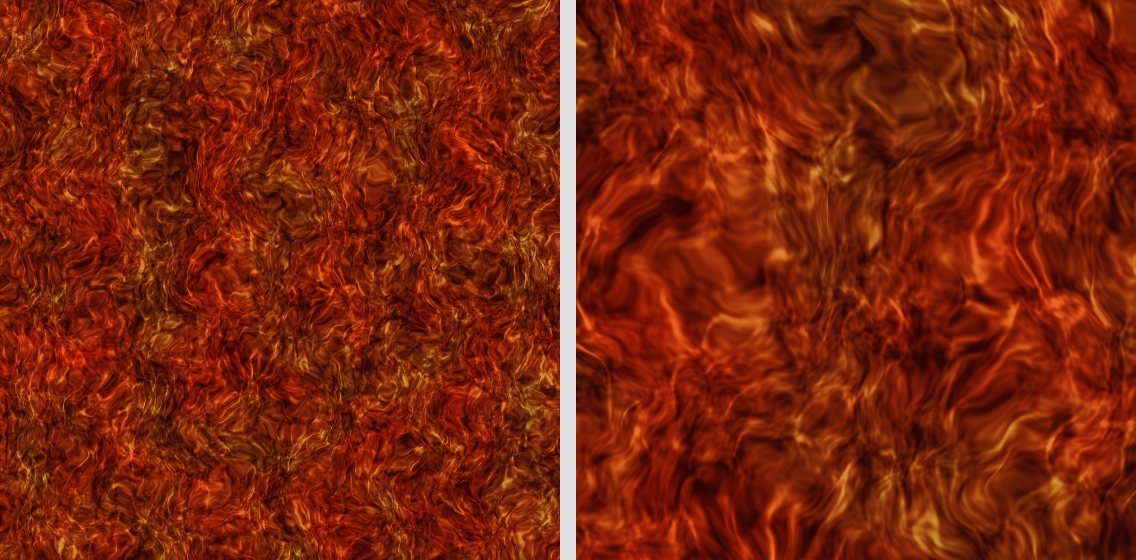
Left: the whole. Right: its middle third, enlarged.
Write a WebGL 1 fragment shader that draws this texture.

```glsl
precision highp float;
uniform vec2 u_resolution;

vec2 gradientAt(vec2 cell) {
  float angle = 6.2832 * fract(sin(dot(cell, vec2(127.1, 311.7))) * 43758.5);
  return vec2(cos(angle), sin(angle));
}

float gradientNoise(vec2 p) {
  vec2 i = floor(p);
  vec2 f = p - i;
  vec2 s = f * f * f * (f * (f * 6.0 - 15.0) + 10.0);
  float a = dot(gradientAt(i), f);
  float b = dot(gradientAt(i + vec2(1.0, 0.0)), f - vec2(1.0, 0.0));
  float c = dot(gradientAt(i + vec2(0.0, 1.0)), f - vec2(0.0, 1.0));
  float d = dot(gradientAt(i + 1.0), f - 1.0);
  return mix(mix(a, b, s.x), mix(c, d, s.x), s.y);
}

float layeredNoise(vec2 p) {
  float sum = 0.0;
  float amplitude = 1.0;
  for (int octave = 0; octave < 3; octave++) {
    sum += amplitude * gradientNoise(p);
    p = p * 2.03 + vec2(17.3, 9.1);
    amplitude *= 0.75;
  }
  return sum;
}

// Thin broken threads along the zero crossings of stretched noise
float strands(vec2 p, vec2 scale, float width) {
  float line = smoothstep(width, 0.0, abs(gradientNoise(p * scale)));
  float presence = gradientNoise(p * scale * 0.9 + 53.7);
  return line * smoothstep(-0.12, 0.2, presence);
}

// Colour ramp from char to bright ember, over a tone centred on zero
vec3 emberColor(float tone) {
  vec3 color = mix(vec3(0.17, 0.025, 0.015), vec3(0.25, 0.04, 0.02), clamp((tone + 2.4) / 0.8, 0.0, 1.0));
  color = mix(color, vec3(0.36, 0.07, 0.02), clamp((tone + 1.6) / 0.8, 0.0, 1.0));
  color = mix(color, vec3(0.45, 0.11, 0.02), clamp((tone + 0.8) / 0.7, 0.0, 1.0));
  color = mix(color, vec3(0.55, 0.15, 0.03), clamp((tone + 0.1) / 0.7, 0.0, 1.0));
  color = mix(color, vec3(0.65, 0.23, 0.05), clamp((tone - 0.6) / 0.7, 0.0, 1.0));
  color = mix(color, vec3(0.77, 0.37, 0.09), clamp((tone - 1.3) / 0.75, 0.0, 1.0));
  return mix(color, vec3(0.86, 0.5, 0.17), clamp((tone - 2.05) / 0.9, 0.0, 1.0));
}

void main() {
  vec2 uv = gl_FragCoord.xy / u_resolution.y;

  // Bend the vertical grain so the threads lean both ways
  vec2 bend = vec2(gradientNoise(uv * 9.0 + 3.4), gradientNoise(uv * 11.0 + 41.2));
  vec2 ripple = vec2(gradientNoise(uv * 42.0 + 7.7), gradientNoise(uv * 42.0 + 71.5));
  vec2 p = uv + bend * vec2(0.05, 0.03) + ripple * 0.009;

  // Blotches and fine grain
  float tone = 1.5 * layeredNoise(p * vec2(11.0, 8.0));
  tone += 2.2 * layeredNoise(p * vec2(66.0, 50.0) + 23.0);

  // Bright threads and dark crevices
  tone += 1.4 * strands(p + 0.37, vec2(36.0, 15.0), 0.11);
  tone += 1.3 * strands(p + vec2(p.y * -0.25, 1.6), vec2(52.0, 24.0), 0.13);
  tone -= 1.2 * strands(p + 2.9, vec2(27.0, 19.0), 0.1);
  tone -= 0.13;

  // Patches drift between red and ochre
  float redness = gradientNoise(p * vec2(9.0, 7.0) + 88.0) + 0.5 * gradientNoise(p * 24.0 + 12.0);
  vec3 tint = 1.0 + redness * vec3(0.2, -0.5, -0.6);
  gl_FragColor = vec4(emberColor(tone) * tint, 1.0);
}
```
